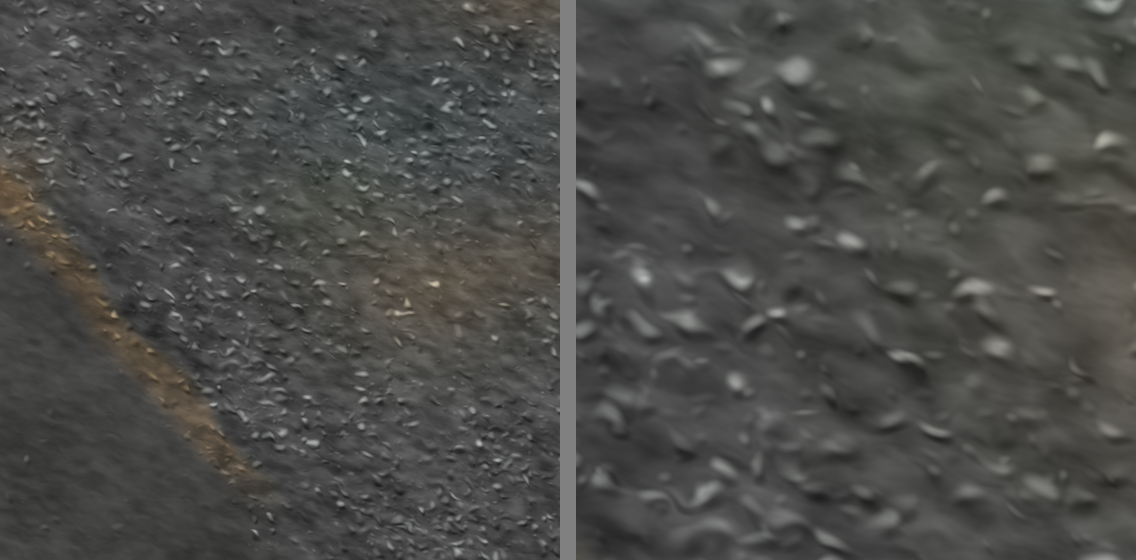
Left, the full canvas; right, a detail of the centre.
Reproduce this texture procedurally as a Shadertoy shader.

```glsl
// Wet dark gravel: soft grey ground with slanted grain and pale stone flecks,
// a rusty strip along a diagonal edge and a smoother, darker lower left corner.
// Built from stretched value noise, scattered soft ellipses and broad stains.

#define SLANT 0.30            // downward tilt of the grain, radians
#define GRAIN_SCALE vec2(34.0, 82.0)
#define GRAIN_CONTRAST 0.25
#define BROAD_CONTRAST 0.09
#define BIG_CELLS 47.0        // fleck cells across the canvas
#define SMALL_CELLS 82.0
#define FLECK_LIGHT 0.36
#define FLECK_SHADE 0.085
#define GRAVEL vec3(0.288, 0.292, 0.288)
#define SMOOTH_DIRT vec3(0.250, 0.250, 0.247)
#define RUST vec3(0.085, 0.032, -0.025)
#define STAIN vec3(0.055, 0.027, -0.010)

// Integer hash: four random values in 0..1 per lattice point
vec4 hash4(vec2 cell) {
    uvec2 c = uvec2(ivec2(cell) + 4096);
    uvec4 v = uvec4(c.x, c.y, c.x ^ (c.y << 8), c.x + c.y * 57u);
    v = v * 1664525u + 1013904223u;
    v += v.yzxw * v.wxyz;
    v ^= v >> 16;
    v += v.wxyz * v.zwxy;
    v ^= v >> 15;
    return vec4(v & 0xffffu) / 65535.0;
}

float noise(vec2 p) {
    vec2 i = floor(p), f = fract(p);
    f = f * f * (3.0 - 2.0 * f);
    float low = mix(hash4(i).x, hash4(i + vec2(1, 0)).x, f.x);
    float high = mix(hash4(i + vec2(0, 1)).x, hash4(i + vec2(1, 1)).x, f.x);
    return mix(low, high, f.y);
}

float fbm(vec2 p) {
    float sum = 0.0, amp = 0.53;
    for (int k = 0; k < 4; k++) {
        sum += amp * noise(p);
        p = mat2(1.7, 0.5, -0.5, 1.7) * p + 19.3;
        amp *= 0.5;
    }
    return sum;
}

vec2 rotate(vec2 p, float a) {
    float c = cos(a), s = sin(a);
    return vec2(c * p.x - s * p.y, s * p.x + c * p.y);
}

// Soft round stain, 1 at its centre
float stain(vec2 p, vec2 centre, vec2 radius) {
    vec2 d = (p - centre) / radius;
    return exp(-dot(d, d));
}

// Scattered stone flecks: x is the lit face, y the shadow beside it
vec2 flecks(vec2 p, float cells, float density) {
    vec2 q = p * cells, home = floor(q), sum = vec2(0);
    for (int j = -1; j <= 1; j++)
    for (int i = -1; i <= 1; i++) {
        vec2 cell = home + vec2(i, j);
        vec4 place = hash4(cell + cells), look = hash4(cell + cells + 311.0);
        float present = smoothstep(place.w, place.w + 0.12, density);
        float angle = mix(-0.35, 0.95, place.z);
        vec2 size = vec2(mix(0.38, 0.80, look.x), mix(0.24, 0.40, look.y));
        vec2 d = q - cell - 0.15 - 0.7 * place.xy;
        float lit = smoothstep(1.0, 0.1, length(rotate(d, angle) / size));
        vec2 away = d + vec2(-0.15, 0.36);
        float dark = smoothstep(1.0, 0.1, length(rotate(away, angle) / size));
        sum += present * vec2(lit * mix(0.25, 1.0, look.z * look.z), dark);
    }
    return min(sum, vec2(1.2, 1.0));
}

void mainImage(out vec4 fragColor, in vec2 fragCoord) {
    vec2 p = fragCoord / iResolution.xy;
    vec2 warp = vec2(noise(p * 60.0), noise(p * 60.0 + 37.0)) - 0.5;
    float broad = fbm(rotate(p, SLANT) * vec2(5.0, 9.0));
    float grain = fbm(rotate(p + 0.006 * warp, SLANT) * GRAIN_SCALE);

    // Diagonal edge: positive towards the upper right
    float edge = (p.y - 0.67 + 1.19 * p.x) / 1.554;
    edge += 0.035 * (noise(p * 9.0) - 0.5) + 0.012 * (noise(p * 35.0) - 0.5);
    float gravel = smoothstep(-0.09, 0.04, edge);
    float strip = smoothstep(-0.065, -0.01, edge) * smoothstep(0.040, 0.010, edge);
    strip *= smoothstep(0.06, 0.22, p.y) * smoothstep(0.82, 0.66, p.y);
    float ditch = stain(vec2(edge), vec2(0.052), vec2(0.03)) * smoothstep(0.75, 0.5, p.y);

    // Broad stains and the cool stony zone
    float warm = stain(p, vec2(0.76, 0.48), vec2(0.17, 0.11))
               + 0.7 * stain(p, vec2(0.97, 0.54), vec2(0.12, 0.08))
               + stain(p, vec2(0.95, 1.0), vec2(0.16, 0.06));
    float moss = stain(p, vec2(0.60, 0.63), vec2(0.12, 0.09));
    float cool = stain(p, vec2(0.72, 0.77), vec2(0.28, 0.13));
    float bare = stain(p, vec2(0.62, 0.96), vec2(0.22, 0.08));

    // Ground tone
    vec3 col = mix(SMOOTH_DIRT, GRAVEL, gravel);
    col += BROAD_CONTRAST * (broad - 0.5);
    col += GRAIN_CONTRAST * (grain - 0.5) * mix(0.45, 1.0, gravel);
    col += STAIN * warm * mix(0.6, 1.2, broad) + RUST * strip * mix(0.5, 1.2, grain);
    col += RUST * 0.6 * stain(p, vec2(0.03, 0.68), vec2(0.06, 0.07));
    col += vec3(0.010, 0.014, -0.012) * moss + vec3(-0.010, 0.004, 0.012) * cool;
    col -= 0.035 * ditch + 0.025 * bare;

    // Flecks gather in clusters and thin out on stains and smooth dirt
    float cluster = smoothstep(0.28, 0.72, noise(rotate(p, SLANT) * vec2(9.0, 14.0)));
    float density = mix(0.06, 0.20 + 0.38 * cluster + 0.14 * cool, gravel);
    density += 0.16 * stain(p, vec2(0.82, 0.14), vec2(0.30, 0.22)) + 0.12 * strip;
    density *= 1.0 - 0.6 * clamp(warm + 0.6 * moss + bare + 0.6 * ditch, 0.0, 1.0);
    vec2 big = flecks(p + 0.010 * warp, BIG_CELLS, density);
    vec2 small = flecks(p + 0.006 * warp, SMALL_CELLS, density * 0.8);
    float lit = big.x * mix(0.55, 1.25, grain) + 0.35 * small.x;
    float shade = (big.y + 0.4 * small.y) * (1.0 - min(big.x * 2.0, 1.0));
    vec3 stone = mix(vec3(0.98, 1.0, 0.99), vec3(1.0, 0.84, 0.58), clamp(strip + 0.4 * warm, 0.0, 1.0));
    col += FLECK_LIGHT * lit * stone - FLECK_SHADE * shade;

    fragColor = vec4(clamp(col, 0.0, 1.0), 1.0);
}
```
